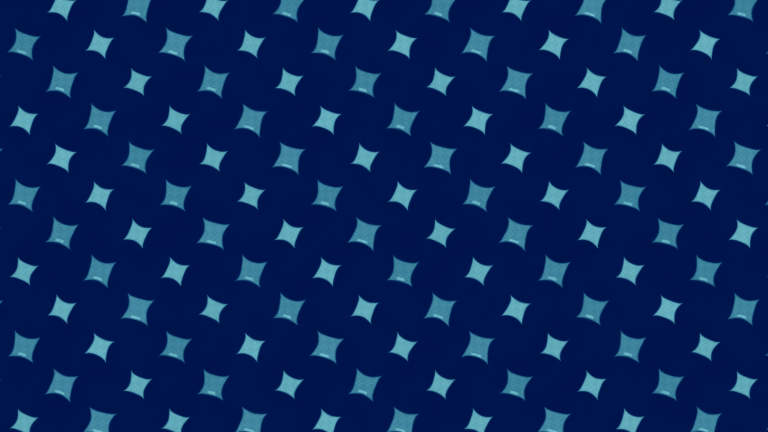
Reproduce this pattern procedurally as a Shadertoy shader.

```glsl
// Diagonal lattice of tilted four-pointed stars, large shaded and small pale, on navy.
#define STEP 0.08766                    // half spacing, in canvas heights
#define ORIGIN vec2(0.0556, 0.8975)     // centre of one large star
#define LARGE_RADIUS 0.0420
#define SMALL_RADIUS 0.0350
#define LARGE_TILT 0.51
#define SMALL_TILT 0.39
#define SOFTNESS 0.0022
#define NAVY vec3(0.00, 0.08, 0.30)
#define HALO vec3(0.00, 0.17, 0.36)
#define DEEP vec3(0.16, 0.42, 0.55)
#define TEAL vec3(0.25, 0.52, 0.62)
#define PALE vec3(0.38, 0.67, 0.73)

float hash(vec2 p) {
    return fract(sin(dot(p, vec2(127.1, 311.7))) * 4375.85);
}

// Layered sines, roughly -1 to 1
float mottle(vec2 p) {
    float sum = 0.0, amp = 0.5;
    for (int i = 0; i < 3; i++) {
        sum += amp * sin(p.x + 1.7 * sin(p.y)) * sin(p.y + 1.3 * sin(p.x));
        p = mat2(1.2, 1.6, -1.6, 1.2) * p + 2.3;
        amp *= 0.6;
    }
    return sum;
}

mat2 rotation(float a) {
    float c = cos(a), s = sin(a);
    return mat2(c, -s, s, c);
}

// Unit star with tips on the axes, its sides cut by four circles
float starDistance(vec2 p) {
    const float c = 1.57;
    p = abs(p);
    float arc = length(vec2(1.0 - c, c)) - length(p - c);
    return max(arc, (p.x + p.y - 1.0) * 0.7071);
}

void mainImage(out vec4 fragColor, in vec2 fragCoord) {
    vec2 uv = fragCoord / iResolution.y;
    float blur = max(SOFTNESS, 0.75 / iResolution.y);

    // Nearest star: the diagonal index alternates large and small
    vec2 g = (uv - ORIGIN) / STEP;
    vec2 id = floor(0.5 * vec2(g.x + g.y, g.x - g.y) + 0.5);
    vec2 local = (g - vec2(id.x + id.y, id.x - id.y)) * STEP;
    bool large = mod(id.x, 2.0) < 0.5;

    // Slight differences between repeats
    float vary = hash(id) - 0.5;
    float radius = (large ? LARGE_RADIUS : SMALL_RADIUS) * (1.0 + 0.05 * vary);
    float tilt = (large ? LARGE_TILT : SMALL_TILT) + 0.08 * (hash(id + 17.0) - 0.5);
    vec2 q = rotation(tilt) * local / radius;
    q += 0.025 * sin(q.yx * 5.0 + 6.28 * vary);
    float d = starDistance(q) * radius;

    // Ground with a faint halo
    vec3 color = NAVY + 0.008 * mottle(uv * 22.0);
    color = mix(color, HALO, 0.55 * (1.0 - smoothstep(0.0, 0.005, d)));

    // Star body: dark rim, grain, and a bright band along the lower side
    float grain = mottle(uv * 310.0 + id);
    float rim = smoothstep(-0.005, 0.0, d);
    vec3 body = large ? TEAL : PALE;
    body = mix(body, DEEP, rim * (large ? 0.65 : 0.3));
    if (large) {
        float band = 1.0 - smoothstep(0.0015, 0.0042, abs(d + 0.0055));
        band *= smoothstep(0.10, 0.25, -local.y / radius);
        band *= 1.0 - smoothstep(0.25, 0.45, abs(q.x - q.y));
        body = mix(body, PALE + 0.03, band);
    }
    body += 0.035 * grain + 0.03 * vary;

    color = mix(color, body, 1.0 - smoothstep(-blur, blur, d));
    fragColor = vec4(color, 1.0);
}
```
